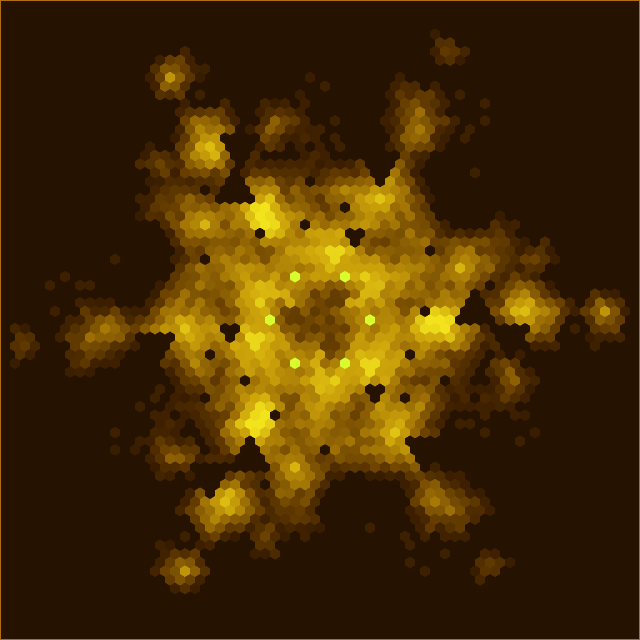
Reproduce this background procedurally as a WebGL 2 fragment shader.

```glsl
#version 300 es
precision highp float;
// A golden hexagon-cell relief with three-fold rotational symmetry on dark brown.
// Each cell gets a height from a plateau, cones, facet noise and triangular pits,
// and the height picks a colour from a ramp. The cells are supersampled.
uniform vec2 u_resolution;
out vec4 outColor;

const float CELLS = 64.0;
const float ROW = 0.8660254;
const vec3 BORDER = vec3(0.76, 0.47, 0.06);
const vec3 SPARK = vec3(0.85, 0.99, 0.18);

// Cones: centre x, y in cells, height, slope
const vec4 PEAKS[12] = vec4[12](
  vec4(-6.2, 10.6, 5.2, 0.62), vec4(1.2, 6.6, 5.0, 0.6),
  vec4(4.6, 4.7, 4.9, 0.65), vec4(-11.2, 17.4, 4.5, 0.8),
  vec4(-15.3, 24.1, 2.9, 0.85), vec4(9.7, 19.5, 3.3, 0.68),
  vec4(-15.7, 15.3, 2.4, 0.75), vec4(6.3, 12.0, 4.3, 0.6),
  vec4(-11.6, 9.1, 4.0, 0.62), vec4(17.0, 8.0, 2.4, 0.5),
  vec4(-4.1, 18.7, 2.0, 0.42), vec4(13.0, 26.6, 1.6, 0.8));

// Pits: centre x, y, size; a negative size points the triangle down
const vec3 PITS[12] = vec3[12](
  vec3(-8.2, 12.6, 1.0), vec3(-11.5, 13.0, 0.9), vec3(-7.6, 17.0, -1.2),
  vec3(5.9, 15.2, -1.0), vec3(3.0, 8.66, 0.0), vec3(4.0, 8.66, 0.0),
  vec3(3.5, 7.8, 0.0), vec3(-0.7, 13.5, 0.0), vec3(2.8, 11.0, 0.0),
  vec3(-5.7, 8.7, 0.0), vec3(-11.3, 6.2, 0.0), vec3(-1.8, 9.3, 0.0));

float hash(vec2 p) {
  return fract(sin(dot(p, vec2(127.1, 311.7))) * 43758.5453);
}

float maxOf(vec3 v) { return max(v.x, max(v.y, v.z)); }

// Nearest hexagon cell as cube coordinates that sum to zero
vec3 hexCell(vec2 p) {
  float a = p.y / ROW;
  vec3 cube = vec3(a, -p.x - 0.5 * a, p.x - 0.5 * a);
  vec3 cell = round(cube);
  vec3 err = abs(cell - cube);
  if (err.x > err.y && err.x > err.z) cell.x = -cell.y - cell.z;
  else if (err.y > err.z) cell.y = -cell.x - cell.z;
  else cell.z = -cell.x - cell.y;
  return cell;
}

// Turns a cell into the upper third of the plane
vec3 foldThird(vec3 cell) {
  for (int i = 0; i < 2; i++)
    if (!(cell.x >= cell.y && cell.x > cell.z)) cell = cell.yzx;
  return cell;
}

// Linear noise on a triangular lattice
float facetNoise(vec2 p) {
  vec2 corner = floor(p), f = fract(p);
  float side = 1.0;
  if (f.x + f.y > 1.0) { corner += 1.0; f = 1.0 - f; side = -1.0; }
  return hash(corner) * (1.0 - f.x - f.y)
       + hash(corner + vec2(side, 0.0)) * f.x
       + hash(corner + vec2(0.0, side)) * f.y;
}

float cellHeight(vec3 cell) {
  float radius = maxOf(abs(cell));
  float height = min(2.75, 0.9 + (18.5 - radius) * 0.55);
  bool pit = false;
  vec3 turned = cell;
  for (int turn = 0; turn < 3; turn++) {
    for (int i = 0; i < 12; i++) {
      vec4 peak = PEAKS[i];
      float reach = maxOf(abs(turned - hexCell(peak.xy)));
      height = max(height, peak.z - peak.w * reach);
      vec3 offset = turned - hexCell(PITS[i].xy);
      float size = PITS[i].z;
      pit = pit || maxOf(size < 0.0 ? offset : -offset) <= abs(size);
    }
    turned = turned.yzx;
  }
  // Facets, grain and a few loose cells around the body
  vec2 key = foldThird(cell).yz;
  height += (facetNoise(key / 3.0 + 0.37) - 0.5) * 1.9;
  height += (hash(key + 17.0) - 0.5) * 0.8;
  float loose = step(mix(0.92, 1.0, smoothstep(19.0, 33.0, radius)), hash(key + 53.0));
  height = max(height, loose * 0.9);
  return pit || height < 0.65 ? 0.0 : min(height, 5.3);
}

vec3 ramp(float height) {
  vec3 c = mix(vec3(0.15, 0.07, 0.0), vec3(0.25, 0.13, 0.0), clamp(height, 0.0, 1.0));
  c = mix(c, vec3(0.41, 0.25, 0.0), clamp(height - 1.0, 0.0, 1.0));
  c = mix(c, vec3(0.63, 0.45, 0.02), clamp(height - 2.0, 0.0, 1.0));
  c = mix(c, vec3(0.81, 0.65, 0.04), clamp(height - 3.0, 0.0, 1.0));
  return mix(c, vec3(0.95, 0.89, 0.11), clamp(height - 4.0, 0.0, 1.0));
}

vec3 cellColor(vec3 cell) {
  bool spark = maxOf(abs(cell)) == 5.0 && cell.x * cell.y * cell.z == 0.0;
  return spark ? SPARK : ramp(cellHeight(cell));
}

void main() {
  float scale = min(u_resolution.x, u_resolution.y);
  vec3 color = vec3(0.0);
  for (int i = 0; i < 4; i++) {
    vec2 jitter = vec2(i % 2, i / 2) * 0.5 - 0.25;
    vec2 p = (gl_FragCoord.xy + jitter - 0.5 * u_resolution) / scale;
    color += 0.25 * cellColor(hexCell(p * CELLS));
  }
  // Thin frame along the canvas edge
  vec2 inset = min(gl_FragCoord.xy, u_resolution - gl_FragCoord.xy) / scale;
  float frame = clamp((0.0014 - min(inset.x, inset.y)) * scale + 0.5, 0.0, 1.0);
  outColor = vec4(mix(color, BORDER, frame), 1.0);
}
```
